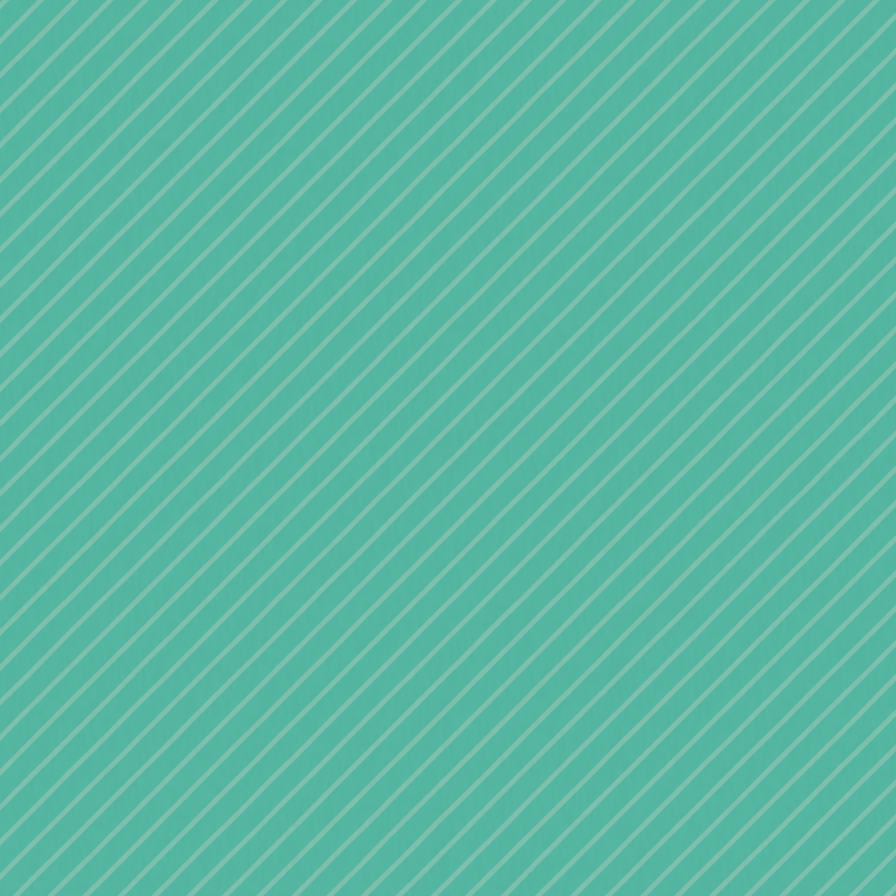
This pattern is drawn by a WebGL 2 fragment shader. Its source:

```glsl
#version 300 es
precision highp float;
// Thin pale diagonal stripes, slightly hand-drawn, on a finely woven teal ground.

uniform vec2 u_resolution;
out vec4 fragColor;

const vec3 GROUND_COLOR = vec3(0.33, 0.71, 0.63);
const vec3 STRIPE_COLOR = vec3(0.49, 0.75, 0.68);
const float PERIOD = 0.03888;        // spacing along the canvas edge
const float PHASE = 0.0456;          // top-edge position of one stripe
const float STRIPE_WIDTH = 0.0055;   // measured across the stripe
const float WOBBLE = 0.0007;         // sideways drift of a stripe
const float WOBBLE_FREQUENCY = 14.0;
const float WIDTH_VARIATION = 0.0004;
const float WEAVE_THREADS = 256.0;
const float WEAVE_STRENGTH = 0.012;

float hash(vec2 p) {
    vec3 q = fract(vec3(p.xyx) * 0.1031);
    q += dot(q, q.yzx + 33.33);
    return fract((q.x + q.y) * q.z);
}

float valueNoise(vec2 p) {
    vec2 cell = floor(p);
    vec2 f = fract(p);
    f = f * f * (3.0 - 2.0 * f);
    float low = mix(hash(cell), hash(cell + vec2(1.0, 0.0)), f.x);
    float high = mix(hash(cell + vec2(0.0, 1.0)), hash(cell + vec2(1.0)), f.x);
    return mix(low, high, f.y);
}

// Coverage of the nearest stripe, each with its own drift and thickness.
float stripeMask(vec2 uv, float pixel) {
    float edgePosition = uv.x + 1.0 - uv.y - PHASE;
    float index = floor(edgePosition / PERIOD + 0.5);
    float across = (edgePosition - index * PERIOD) * sqrt(0.5);
    float along = (uv.x + uv.y) * WOBBLE_FREQUENCY;

    float drift = (valueNoise(vec2(along, index + 60.0)) - 0.5) * WOBBLE;
    float swell = (valueNoise(vec2(along * 1.7, index + 160.0)) - 0.5) * WIDTH_VARIATION;
    float edgeDistance = abs(across + drift) - 0.5 * (STRIPE_WIDTH + swell);
    return 1.0 - smoothstep(-0.75 * pixel, 0.75 * pixel, edgeDistance);
}

// Faint upright threads, stretched vertically.
float weave(vec2 uv) {
    return valueNoise(uv * WEAVE_THREADS * vec2(1.0, 0.4)) - 0.5;
}

void main() {
    vec2 uv = gl_FragCoord.xy / u_resolution.y;
    float pixel = 1.0 / u_resolution.y;

    vec3 color = mix(GROUND_COLOR, STRIPE_COLOR, stripeMask(uv, pixel));
    color += weave(uv) * WEAVE_STRENGTH;
    fragColor = vec4(color, 1.0);
}
```
